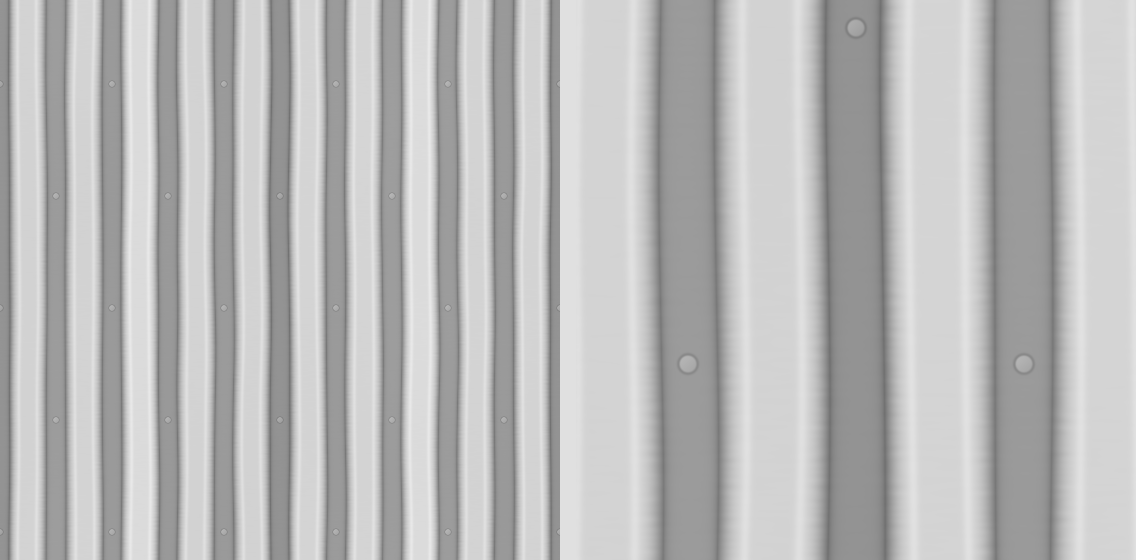
Left: the whole. Right: its middle third, enlarged.
Write a three.js fragment shader that draws this texture.

```glsl
// Corrugated grey sheet metal: ten upright ribs with bright shoulders and dark creases,
// and rivets staggered along the valleys. A height-like profile of the distance to the
// rib centre gives the shade; wrapping gradient noise bends the ribs and adds fine streaks.
varying vec2 vUv;

float hash(vec2 p) {
  return fract(sin(dot(p, vec2(127.1, 311.7))) * 4375.85);
}

vec2 gradient(vec2 cell, vec2 period) {
  float angle = 6.2832 * hash(mod(cell, period));
  return vec2(cos(angle), sin(angle));
}

// Gradient noise that repeats after a whole number of cells
float noise(vec2 p, vec2 period) {
  vec2 i = floor(p), f = p - i;
  vec2 u = f * f * f * (f * (f * 6.0 - 15.0) + 10.0);
  vec2 e = vec2(1.0, 0.0);
  float low = mix(dot(gradient(i, period), f),
                  dot(gradient(i + e.xy, period), f - e.xy), u.x);
  float high = mix(dot(gradient(i + e.yx, period), f - e.yx),
                   dot(gradient(i + e.xx, period), f - e.xx), u.x);
  return mix(low, high, u.y);
}

float bump(float x, float width) {
  return exp(-x * x / (width * width));
}

// Shade across one rib and half of each neighbouring valley
float sheet(vec2 uv) {
  float x = uv.x * 10.0 + 0.045 * noise(uv * vec2(10.0, 4.0), vec2(10.0, 4.0));
  float d = abs(fract(x) - 0.5);
  float rib = mod(floor(x), 10.0);
  float valley = mod(floor(x + 0.5), 10.0);

  // Every fifth rib is brighter, every fifth valley darker
  float ribTone = 0.828 + 0.03 * step(abs(mod(rib, 5.0) - 2.0), 0.5)
                + 0.008 * (hash(vec2(rib, 3.0)) - 0.5);
  float valleyTone = 0.612 - 0.045 * step(mod(valley, 5.0), 0.5)
                   + 0.025 * (hash(vec2(valley, 8.0)) - 0.5);

  // Flat crown with a bright shoulder, falling to the crease
  float fall = clamp((d - 0.18) / 0.155, 0.0, 1.0);
  float crown = ribTone + 0.05 * bump(d - 0.165, 0.03);
  float slope = mix(crown, valleyTone - 0.13, fall * fall);

  // Valley floor, shaded beside the crease
  float base = valleyTone - 0.13 * exp(-max(d - 0.335, 0.0) / 0.025);
  float shade = mix(slope, base, smoothstep(0.325, 0.345, d));

  // Fine brushed streaks, strongest on the slopes
  float streak = noise(uv * vec2(40.0, 256.0), vec2(40.0, 256.0));
  shade += streak * (0.004 + 0.025 * bump(d - 0.27, 0.06));
  return shade + 0.008 * noise(uv * vec2(4.0, 3.0), vec2(4.0, 3.0));
}

// Rivets: five rows, alternating between even and odd valleys
float rivets(float shade, vec2 uv) {
  float column = floor(uv.x * 10.0 + 0.5);
  float row = mod(floor(uv.y * 5.0), 5.0);
  float present = 1.0 - mod(row + column, 2.0);
  vec2 p = vec2((fract(uv.x * 10.0 + 0.5) - 0.5) / 10.0, (fract(uv.y * 5.0) - 0.25) / 5.0);
  float r = length(p);
  float head = 1.0 - smoothstep(0.0042, 0.0056, r);
  shade += present * head * (0.075 + 4.0 * (p.y - p.x));
  return shade - present * 0.07 * bump(r - 0.0058, 0.0009);
}

void main() {
  gl_FragColor = vec4(vec3(rivets(sheet(vUv), vUv)), 1.0);
}
```
